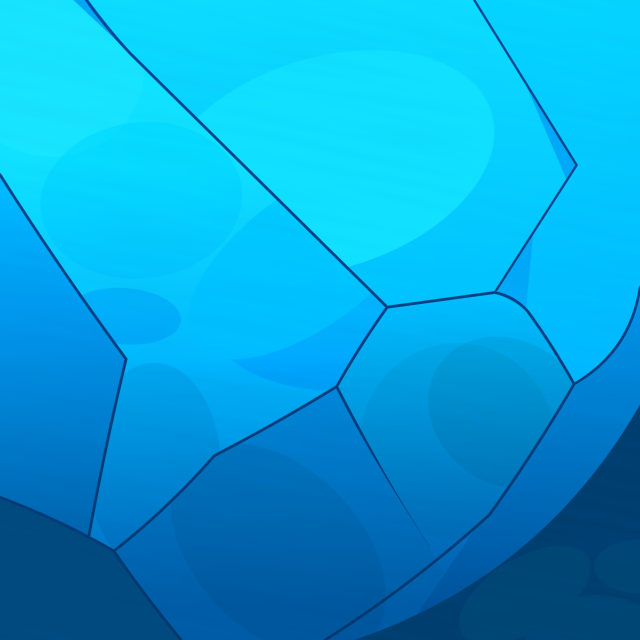
Give the GLSL for this background, as a WebGL 1 fragment shader.

```glsl
precision highp float;
// Blue cellular membrane: large shaded cells split by thin dark veins.
// Cells are intersections of bowed edges filled with vertical ramps;
// soft ellipses, fold shadows and stretched noise add surface detail.
uniform vec2 u_resolution;

vec2 hashGradient(vec2 cell) {
  float a = 6.2832 * fract(sin(dot(cell, vec2(127.1, 311.7))) * 43758.5);
  return vec2(cos(a), sin(a));
}

float gradientNoise(vec2 p) {
  vec2 i = floor(p), f = fract(p), e = vec2(1, 0);
  vec2 w = f * f * (3. - 2. * f);
  float low = mix(dot(hashGradient(i), f), dot(hashGradient(i + e), f - e), w.x);
  float high = mix(dot(hashGradient(i + e.yx), f - e.yx), dot(hashGradient(i + 1.), f - 1.), w.x);
  return mix(low, high, w.y);
}

// Bowed edge a-b: x = signed side (positive right of travel), y = stroke distance
vec2 edge(vec2 p, vec2 a, vec2 b, float bow) {
  float len = length(b - a);
  vec2 dir = (b - a) / len, q = p - a;
  float along = dot(q, dir), t = clamp(along / len, 0., 1.);
  float side = dot(q, vec2(-dir.y, dir.x)) - 4. * bow * t * (1. - t);
  return vec2(side, length(vec2(side, along - t * len)));
}

// Positive inside a rotated ellipse
float blob(vec2 p, vec2 center, vec2 radius, float angle) {
  float c = cos(angle), s = sin(angle);
  vec2 q = mat2(c, -s, s, c) * (p - center);
  return (1. - length(q / radius)) * min(radius.x, radius.y);
}

// Positive inside a clockwise triangle
float wedge(vec2 p, vec2 a, vec2 b, vec2 c) {
  return min(edge(p, a, b, 0.).x, min(edge(p, b, c, 0.).x, edge(p, c, a, 0.).x));
}

vec3 ramp(float y, float y0, float y1, vec3 top, vec3 bottom) {
  return mix(top, bottom, clamp((y - y0) / (y1 - y0), 0., 1.));
}

vec3 paint(vec3 base, vec3 fill, float d, float aa) {
  return mix(base, fill, smoothstep(-aa, aa, d));
}

void main() {
  vec2 p = gl_FragCoord.xy / u_resolution;
  p.y = 1. - p.y; // y runs downward below
  float aa = .75 / min(u_resolution.x, u_resolution.y);

  // Shared junctions
  vec2 hub = vec2(.605, .48), fork = vec2(.526, .604), crest = vec2(.773, .457);
  vec2 peak = vec2(.901, .258), east = vec2(.897, .6), west = vec2(.197, .561);
  vec2 root = vec2(.178, .861), bendA = vec2(.205, .085), bendC = vec2(.825, .487);
  vec2 bendE = vec2(.765, .804), bendG = vec2(.335, .712);

  // Veins; joined pieces form convex corners
  vec2 diag = min(edge(p, hub, bendA, 0.), edge(p, bendA, vec2(.135, 0), -.002));
  vec2 ridge = min(edge(p, vec2(.741, 0), peak, 0.), edge(p, peak, crest, 0.));
  vec2 brow = min(edge(p, crest, bendC, -.005), edge(p, bendC, east, -.002));
  vec2 core = min(brow, min(edge(p, hub, crest, 0.), edge(p, fork, hub, -.002)));
  vec2 spur = edge(p, fork, vec2(.671, .853), .004);
  vec2 arm = min(edge(p, root, bendG, .005), edge(p, bendG, fork, .002));
  vec2 wall = min(edge(p, vec2(0, .273), west, .003), edge(p, west, vec2(.139, .837), .002));
  vec2 base = min(edge(p, vec2(0, .777), root, -.004), edge(p, root, vec2(.283, 1), .002));
  vec2 sweep = min(edge(p, east, bendE, -.003), edge(p, bendE, vec2(.508, 1), -.007));
  vec2 hook = edge(p, east, vec2(1, .449), .022);
  vec2 outer = edge(p, vec2(1, .632), vec2(.553, 1), -.055);

  // Middle cell: pale bands between rounded patches
  vec3 col = ramp(p.y, .25, .58, vec3(.06, .88, 1), vec3(0, .71, .99));
  col = ramp(p.y, .56, .86, col, vec3(0, .47, .79));
  col = paint(col, vec3(.09, .89, 1), blob(p, vec2(.08, .11), vec2(.145, .135), 0.), aa);
  col = paint(col, col * vec3(.4, .92, 1), blob(p, vec2(.52, .495), vec2(.195, .115), 0.), aa);
  vec3 patchFill = ramp(p.y, .25, .57, vec3(0, .81, 1), vec3(0, .73, 1));
  col = paint(col, patchFill, blob(p, vec2(.48, .406), vec2(.219, .104), -.64), aa);
  col = paint(col, col * vec3(.4, .97, 1), blob(p, vec2(.221, .313), vec2(.158, .122), -.12), aa);
  col = paint(col, col * vec3(.2, .9, .98), blob(p, vec2(.195, .494), vec2(.088, .044), .08), aa);
  col = paint(col, col * vec3(.5, .93, .95), blob(p, vec2(.241, .73), vec2(.104, .163), 0.), aa);

  // Upper cell with a bright lobe, then right cell
  vec3 fill = ramp(p.y, 0., .47, vec3(.05, .86, 1), vec3(0, .76, 1));
  fill = paint(fill, vec3(.065, .875, 1), blob(p, vec2(.51, .255), vec2(.27, .165), -.3), aa);
  col = paint(col, fill, diag.x, aa);
  fill = ramp(p.y, 0., .58, vec3(.02, .83, 1), vec3(0, .72, 1));
  col = paint(col, fill, min(-ridge.x, diag.x), aa);

  // Lower cell
  fill = ramp(p.y, .6, .95, vec3(0, .53, .85), vec3(0, .36, .65));
  fill = paint(fill, fill * .945, blob(p, vec2(.435, .86), vec2(.2, .128), .785), aa);
  col = paint(col, fill, min(arm.x, spur.x), aa);

  // Central cell
  fill = ramp(p.y, .46, .88, vec3(0, .75, 1), vec3(0, .4, .71));
  fill = paint(fill, fill * .96, blob(p, vec2(.715, .69), vec2(.152, .154), 0.), aa);
  fill = paint(fill, fill * .945, blob(p, vec2(.795, .645), vec2(.132, .112), .6), aa);
  col = paint(col, fill, min(core.x, -spur.x), aa);

  // Left cell, lower rim and deep corners
  fill = ramp(p.y, .3, .48, vec3(0, .72, 1), vec3(0, .6, .94));
  col = paint(col, ramp(p.y, .48, .82, fill, vec3(0, .4, .69)), wall.x, aa);
  fill = ramp(p.y, .48, .95, vec3(0, .58, .91), vec3(0, .32, .61));
  col = paint(col, fill, min(-sweep.x, hook.x), aa);
  col = paint(col, vec3(0, .29, .5), base.x, aa);
  float spots = max(blob(p, vec2(.82, .93), vec2(.115, .057), -.55),
    max(blob(p, vec2(1, .885), vec2(.072, .042), 0.), blob(p, vec2(.93, 1), vec2(.11, .07), 0.)));
  fill = paint(vec3(0, .245, .44), vec3(0, .275, .46), spots, aa);
  col = paint(col, fill, -outer.x, aa);

  // Fold shadows
  float folds = max(wedge(p, vec2(.104, -.01), vec2(.13, -.01), bendA),
    max(wedge(p, vec2(.82, .128), peak, vec2(.885, .28)), wedge(p, vec2(.833, .365), vec2(.822, .483), crest)));
  col = paint(col, vec3(0, .66, .97), folds, aa);

  // Faint slanted streaks
  col *= 1. + .018 * gradientNoise(vec2(p.x + .2 * p.y, p.y - .2 * p.x) * vec2(5, 65));

  // Vein strokes, finer on the ridge and tapering along the spur
  float vein = min(min(diag.y, ridge.y + .0004), min(core.y, arm.y));
  vein = min(vein, min(min(wall.y, base.y), min(sweep.y, hook.y)));
  vein = min(vein, spur.y + .0022 * smoothstep(.64, .86, p.y));
  col = paint(col, mix(vec3(.02, .27, .58), vec3(0, .22, .43), p.y), .0022 - vein, aa);
  gl_FragColor = vec4(col, 1);
}
```
